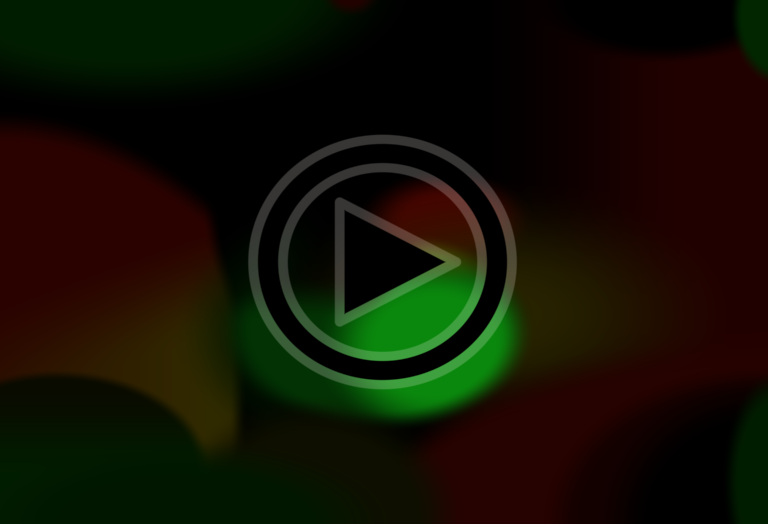
Reproduce this background procedurally as a Shadertoy shader.

```glsl
// Dark red and green folds of soft light behind a round play button.
// The folds are painted back to front with soft ellipses and curved edges;
// the button is built from ring and segment distances with translucent strokes.

const vec3 BLACK = vec3(0.0);
const vec3 RED = vec3(0.165, 0.01, 0.0);
const vec3 OLIVE = vec3(0.19, 0.165, 0.0);
const vec3 MOSS = vec3(0.055, 0.06, 0.0);
const vec3 FOREST = vec3(0.005, 0.115, 0.0);
const vec3 EMERALD = vec3(0.04, 0.53, 0.05);

// 1 inside the ellipse, 0 outside; soft is relative to its radius
float ellipseMask(vec2 p, vec2 center, vec2 radius, float soft) {
    return 1.0 - smoothstep(1.0 - soft, 1.0 + soft, length((p - center) / radius));
}

// 1 where d is positive
float sideMask(float d, float soft) {
    return smoothstep(-soft, soft, d);
}

float segmentDistance(vec2 p, vec2 a, vec2 b) {
    vec2 ab = b - a;
    return length(p - a - ab * clamp(dot(p - a, ab) / dot(ab, ab), 0.0, 1.0));
}

vec3 rightFolds(vec3 col, vec2 p) {
    col = mix(col, vec3(0.13, 0.003, 0.0), smoothstep(0.88, 1.35, p.x));
    col = mix(col, vec3(0.27, 0.015, 0.0),
              ellipseMask(p, vec2(0.85, 0.575), vec2(0.125, 0.075), 0.4));
    col = mix(col, OLIVE * 0.8, ellipseMask(p, vec2(0.95, 0.4), vec2(0.27, 0.15), 0.75));

    // Red sheet rising from the bottom towards the right
    float sheetTop = 0.35 * (1.0 - exp(-4.0 * (p.x - 0.665)));
    col = mix(col, RED * 0.9, sideMask(sheetTop - p.y, 0.045));

    // Lower corner shadow and its green rim
    col = mix(col, RED * 0.45, ellipseMask(p, vec2(1.46, 0.0), vec2(0.39, 0.28), 0.1));
    col = mix(col, BLACK, ellipseMask(p, vec2(1.46, 0.0), vec2(0.27, 0.24), 0.22));
    col = mix(col, FOREST, ellipseMask(p, vec2(1.48, 0.08), vec2(0.085, 0.18), 0.2));

    // Upper corner shadow and its green rim
    col = mix(col, BLACK, ellipseMask(p, vec2(1.27, 1.0), vec2(0.22, 0.105), 0.2));
    return mix(col, FOREST * 1.3, ellipseMask(p, vec2(1.49, 0.97), vec2(0.085, 0.12), 0.15));
}

vec3 leftFolds(vec3 col, vec2 p) {
    // Red sheet turning olive towards its lower right
    float top = 0.76 - 1.05 * p.x * p.x;
    float right = 0.405 + 0.05 * (1.0 - smoothstep(0.35, 0.58, p.y));
    float mask = sideMask(top - p.y, 0.035) * sideMask(right - p.x, 0.018);
    float turn = smoothstep(-0.02, 0.2, 0.42 + 0.33 * p.x - p.y);
    vec3 sheet = mix(RED, OLIVE, turn * mix(0.35, 1.0, clamp(p.x / 0.4, 0.0, 1.0)));
    col = mix(col, sheet, mask);

    // Green veil above
    col = mix(col, FOREST, ellipseMask(p, vec2(0.24, 1.03), vec2(0.43, 0.19), 0.3));
    return mix(col, RED * 0.8, ellipseMask(p, vec2(0.67, 1.01), vec2(0.04, 0.03), 0.5));
}

vec3 greenGlow(vec3 col, vec2 p) {
    float top = 0.43 + 0.12 * smoothstep(0.68, 0.85, p.x);
    float mask = ellipseMask(p, vec2(0.72, 0.37), vec2(0.27, 0.175), 0.13)
               * sideMask(top - p.y, 0.045);
    float lobe = ellipseMask(p, vec2(0.83, 0.34), vec2(0.17, 0.14), 0.35);
    vec3 glow = mix(vec3(0.01, 0.2, 0.015), EMERALD, lobe);
    glow = mix(glow, vec3(0.3, 0.34, 0.0), smoothstep(0.45, 0.54, p.y));

    // Dim halo, strongest along the left side
    float halo = ellipseMask(p, vec2(0.7, 0.37), vec2(0.3, 0.22), 0.25);
    col = mix(col, FOREST * 0.7, halo * sideMask(0.56 - p.x, 0.08) * 0.8);
    return mix(col, glow, mask);
}

vec3 lowerMounds(vec3 col, vec2 p) {
    col = mix(col, MOSS, ellipseMask(p, vec2(0.6, 0.01), vec2(0.24, 0.2), 0.22));
    vec3 slope = mix(FOREST, MOSS * 0.7, smoothstep(0.08, 0.27, p.y));
    col = mix(col, slope, ellipseMask(p, vec2(0.11, 0.1), vec2(0.28, 0.185), 0.06));
    return mix(col, FOREST * 0.8, ellipseMask(p, vec2(0.34, 0.0), vec2(0.32, 0.13), 0.3));
}

vec3 playButton(vec3 col, vec2 q, float aa) {
    const float HALF_STROKE = 0.0093;
    float r = length(q * vec2(1.0, 1.055));
    float outerRing = abs(r - 0.247);
    float innerRing = abs(r - 0.19);

    // Triangle mirrored about the horizontal axis
    vec2 corner = vec2(-0.0817, 0.114);
    vec2 tip = vec2(0.1407, 0.0);
    vec2 m = vec2(q.x, abs(q.y));
    float outline = min(segmentDistance(m, corner, tip),
                        segmentDistance(m, corner, vec2(corner.x, 0.0)));
    vec2 normal = normalize(vec2(corner.y, tip.x - corner.x));
    float inside = max(corner.x - m.x, dot(m - tip, normal));

    // Black band between the rings and black triangle
    float band = abs(r - 0.2185) - (0.0285 - HALF_STROKE);
    float dark = max(sideMask(-band, aa), sideMask(-inside - HALF_STROKE, aa));
    col = mix(col, BLACK, dark);

    float stroke = min(min(outerRing, innerRing), outline) - HALF_STROKE;
    return mix(col, vec3(1.0, 0.98, 0.96), 0.215 * sideMask(-stroke, aa));
}

void mainImage(out vec4 fragColor, in vec2 fragCoord) {
    vec2 p = fragCoord / iResolution.y;
    vec3 col = rightFolds(BLACK, p);
    col = leftFolds(col, p);
    col = greenGlow(col, p);
    col = lowerMounds(col, p);
    col = playButton(col, p - vec2(0.73, 0.5), 1.0 / iResolution.y);
    fragColor = vec4(col, 1.0);
}
```
